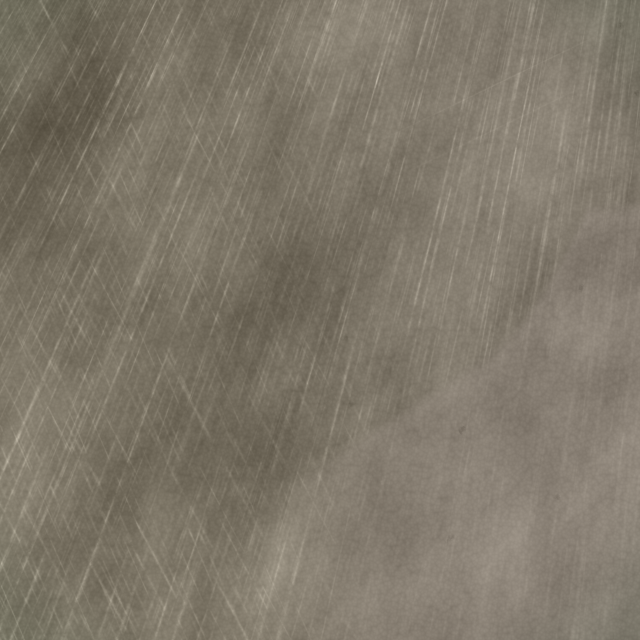
A WebGL 2 fragment shader for this texture:

```glsl
#version 300 es
precision highp float;
// Worn taupe metal sheet: soft stains, crossing fine scratches and a pale veil in the lower right.
uniform vec2 u_resolution;
out vec4 outColor;

float hash(vec2 p) {
  vec3 q = fract(vec3(p.xyx) * 0.1031);
  q += dot(q, q.yzx + 33.33);
  return fract((q.x + q.y) * q.z);
}

// Layered, rotated sines: soft irregular stains, about -0.8 to 0.8
float stains(vec2 p, float seed) {
  const mat2 turn = mat2(0.8, 0.6, -0.6, 0.8);
  float sum = 0.0, gain = 0.5;
  for (int i = 0; i < 6; i++) {
    p = turn * p * 1.75 + seed;
    sum += gain * sin(p.x + 1.4 * sin(p.y * 0.8)) * sin(p.y + 1.2 * sin(p.x * 0.7));
    gain *= 0.66;
  }
  return sum;
}

// Cellular noise: distance to the nearest scattered point, in cells;
// only the given share of the cells holds a point
float cellular(vec2 p, float share, float seed) {
  vec2 cell = floor(p);
  float nearest = 1.0;
  for (int j = -1; j <= 1; j++)
    for (int i = -1; i <= 1; i++) {
      vec2 id = cell + vec2(i, j);
      vec2 point = id + vec2(hash(id + seed), hash(id + seed + 57.3));
      if (hash(id + seed + 21.7) < share) nearest = min(nearest, distance(p, point));
    }
  return nearest;
}

// Broken parallel lines: u runs across them, v along them
float scratches(float u, float v, float density, float pieces, float width, float pixel, float seed) {
  float cell = floor(u * density), sum = 0.0;
  for (int i = -1; i <= 1; i++) {
    float id = cell + float(i);
    float bend = 0.0012 * sin(v * 5.0 + id);
    float offset = u - (id + hash(vec2(id, seed))) / density + bend;
    float along = v * pieces + 9.0 * hash(vec2(id, seed + 3.1));
    float part = fract(along);
    float strength = hash(vec2(id + seed, floor(along) + 40.0));
    float ends = smoothstep(0.0, 0.2, part) * smoothstep(1.0, 0.75, part);
    float w = width * mix(0.6, 1.3, hash(vec2(id, seed + 8.4)));
    float soft = max(w, 0.8 * pixel);
    sum += pow(strength, 1.4) * ends * (w / soft) * exp(-offset * offset / (soft * soft));
  }
  return sum;
}

// Soft elliptical patch with its long axis at the given angle
float patchAt(vec2 p, vec2 center, vec2 radius, float angle) {
  float c = cos(angle), s = sin(angle);
  vec2 d = mat2(c, -s, s, c) * (p - center) / radius;
  return exp(-dot(d, d));
}

// Height of the upper edge of the veil
float veilEdge(float x) {
  float bend = max(x - 0.75, 0.0);
  return min(0.28 + 0.62 * (x - 0.5) + 5.0 * bend * bend, 0.68);
}

void main() {
  float pixel = 1.0 / min(u_resolution.x, u_resolution.y);
  vec2 p = gl_FragCoord.xy * pixel;

  // Veil with a faint bright rim
  float depth = veilEdge(p.x) - p.y + 0.008 * stains(p * 7.0, 2.0);
  float veilFade = smoothstep(0.38, 0.62, p.x);
  float veil = smoothstep(-0.012, 0.022, depth) * veilFade;
  float rim = exp(-pow((depth - 0.018) / 0.014, 2.0)) * veilFade;

  // Broad stains
  vec2 slanted = vec2(p.x - 0.25 * p.y, p.y * 0.7);
  float tone = 0.040 * stains(slanted * 4.0, 1.3) + 0.046 * stains(slanted * 11.0, 4.7);
  tone -= 0.095 * patchAt(p, vec2(0.11, 0.83), vec2(0.24, 0.085), 1.15);
  tone -= 0.055 * patchAt(p, vec2(0.37, 0.95), vec2(0.12, 0.06), 1.2);
  tone -= 0.040 * patchAt(p, vec2(0.43, 0.48), vec2(0.40, 0.16), 1.1);
  tone += 0.075 * patchAt(p, vec2(0.57, 0.93), vec2(0.11, 0.09), 0.3);
  tone += 0.070 * patchAt(p, vec2(0.45, 0.13), vec2(0.12, 0.045), 1.2);
  tone += 0.034 * patchAt(p, vec2(0.78, 0.78), vec2(0.22, 0.15), 1.0);
  tone += 0.034 * veil + 0.012 * rim - 0.010;

  // Main scratches fan out from a point far above, over faint brushed bands
  vec2 apex = vec2(1.28, 3.2);
  float fan = (p.x - apex.x) / (apex.y - p.y) * 2.7 + 3.0;
  float beads = clamp(0.85 + 0.9 * stains(p * 45.0, 3.3), 0.2, 1.6);
  float clear = 1.0 - 0.65 * veil;
  tone += 0.024 * clear * stains(vec2(fan * 38.0, p.y * 6.0), 6.1);
  float main_ = scratches(fan, p.y, 30.0, 1.7, 0.0024, pixel, 5.0);
  float fine = scratches(fan + 0.012 * p.y, p.y, 70.0, 3.3, 0.0018, pixel, 17.0);
  float hair = scratches(fan - 0.02 * p.y, p.y, 125.0, 6.0, 0.0016, pixel, 29.0);
  tone += clear * beads * (0.100 * main_ + 0.070 * fine + 0.050 * hair);

  // Crossing scratches, strongest on the left
  float left = smoothstep(0.8, 0.2, p.x) * mix(1.0, 0.6, p.y) * clear;
  float cross_ = scratches(p.x * 0.88 + p.y * 0.47, p.y, 38.0, 6.0, 0.0020, pixel, 41.0);
  float crossFine = scratches(p.x * 0.92 + p.y * 0.40, p.y, 85.0, 9.0, 0.0017, pixel, 53.0);
  tone += left * beads * (0.085 * cross_ + 0.070 * crossFine);

  // Sparse shallow scratches on the upper right
  float shallow = scratches(p.y * 0.9 - p.x * 0.43, p.x, 14.0, 2.0, 0.0018, pixel, 67.0);
  tone += 0.040 * shallow * smoothstep(0.5, 0.8, p.x) * smoothstep(0.55, 0.8, p.y);

  // Fine mottle and a few dark specks
  tone += 0.034 * (0.45 - cellular(p * 95.0, 1.0, 7.0));
  tone += 0.036 * (0.45 - cellular(p * 190.0, 1.0, 31.0));
  float speck = smoothstep(0.22, 0.04, cellular(p * 34.0 + 0.2 * stains(p * 60.0, 5.2), 0.015, 13.0));
  tone -= 0.060 * speck * smoothstep(0.3, 0.8, p.x);

  // Olive on the left, warm grey under the veil, green-grey corners
  vec3 color = mix(vec3(0.484, 0.456, 0.396), vec3(0.499, 0.468, 0.418), smoothstep(0.2, 0.9, p.x));
  color += veil * vec3(0.003, -0.001, 0.006);
  float corner = smoothstep(0.52, 0.72, length(p - 0.5));
  color += corner * vec3(-0.045, -0.026, -0.032);
  color += tone * vec3(1.0, 0.99, 0.96);
  outColor = vec4(color, 1.0);
}
```
